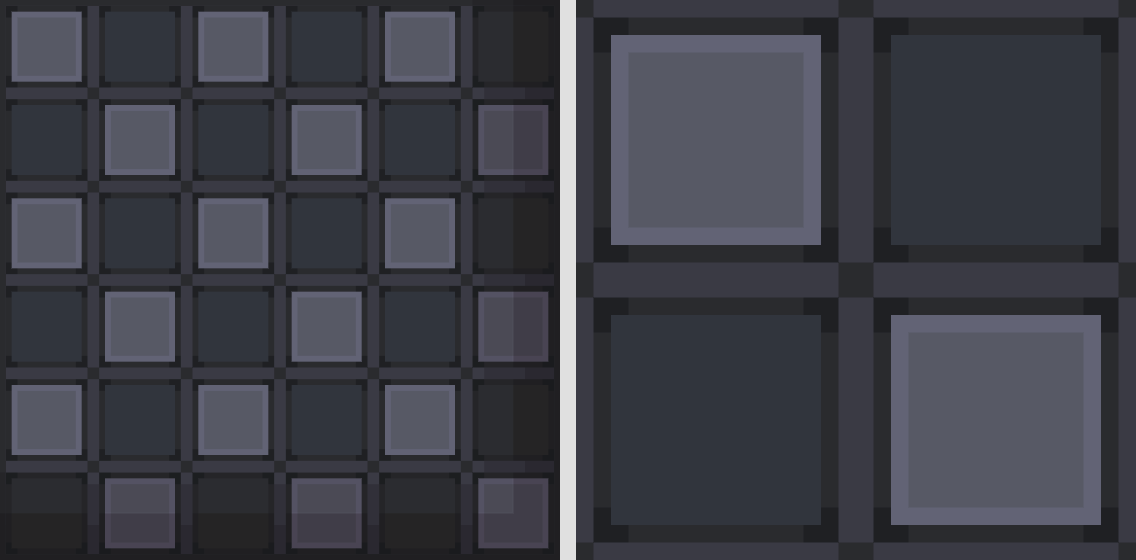
Left, the full canvas; right, a detail of the centre.
This pattern is drawn by a WebGL 2 fragment shader. Its source:

```glsl
#version 300 es
precision highp float;

uniform vec2 u_resolution;
out vec4 fragColor;

// Antialiased step: 0 below the edge, 1 above it
float edgeStep(float edge, float x, float pixel) {
    return clamp((x - edge) / pixel + 0.5, 0.0, 1.0);
}

// Darkens toward the right and bottom rims in two hard steps
vec3 shade(vec3 color, vec3 tint, float depth, float start, float pixel) {
    float level = edgeStep(start, depth, pixel) + edgeStep(start + 7.0, depth, pixel);
    return color * pow(tint, vec3(level));
}

void main() {
    // Six cells per side, sixteen units per cell, measured from the top left
    vec2 uv = gl_FragCoord.xy / u_resolution;
    vec2 pos = vec2(uv.x, 1.0 - uv.y) * 96.0;
    float pixel = 96.0 / min(u_resolution.x, u_resolution.y);

    vec2 cell = floor(pos / 16.0);
    vec2 fold = abs(mod(pos, 16.0) - 8.0);
    float outer = max(fold.x, fold.y);
    float inner = min(fold.x, fold.y);
    float depth = max(pos.x, pos.y);
    bool isLight = mod(cell.x + cell.y, 2.0) < 0.5;

    // Recess around each tile, with L-shaped shadows in its corners
    vec3 recess = shade(vec3(0.165, 0.167, 0.182), vec3(0.87, 0.86, 0.86), depth, 81.0, pixel);
    vec3 cornerShadow = shade(vec3(0.120, 0.126, 0.137), vec3(0.92), depth, 81.0, pixel);
    vec3 color = mix(recess, cornerShadow, edgeStep(5.0, inner, pixel));

    // Tile face; light tiles carry a raised rim
    vec3 face;
    if (isLight) {
        face = mix(vec3(0.340, 0.348, 0.398), vec3(0.385, 0.388, 0.460), edgeStep(5.0, outer, pixel));
        face = shade(face, vec3(0.86, 0.83, 0.84), depth, 81.0, pixel);
        // The second tone begins at the middle of the tile
        face = mix(face, face * vec3(1.14, 1.16, 1.15),
                   edgeStep(87.9, depth, pixel) - edgeStep(88.0, depth, pixel));
    } else {
        face = shade(vec3(0.192, 0.207, 0.240), vec3(0.87, 0.83, 0.78), depth, 81.0, pixel);
    }
    color = mix(face, color, edgeStep(6.0, outer, pixel));

    // Grout lines, with dark squares where they cross
    vec3 grout = shade(vec3(0.227, 0.229, 0.267), vec3(0.85, 0.83, 0.84), depth, 83.0, pixel);
    grout = mix(grout, recess, edgeStep(7.0, inner, pixel));
    color = mix(color, grout, edgeStep(7.0, outer, pixel));

    // Plain border along the canvas edge
    vec2 margin = min(pos, 96.0 - pos);
    color = mix(recess, color, edgeStep(1.0, min(margin.x, margin.y), pixel));

    fragColor = vec4(color, 1.0);
}
```
